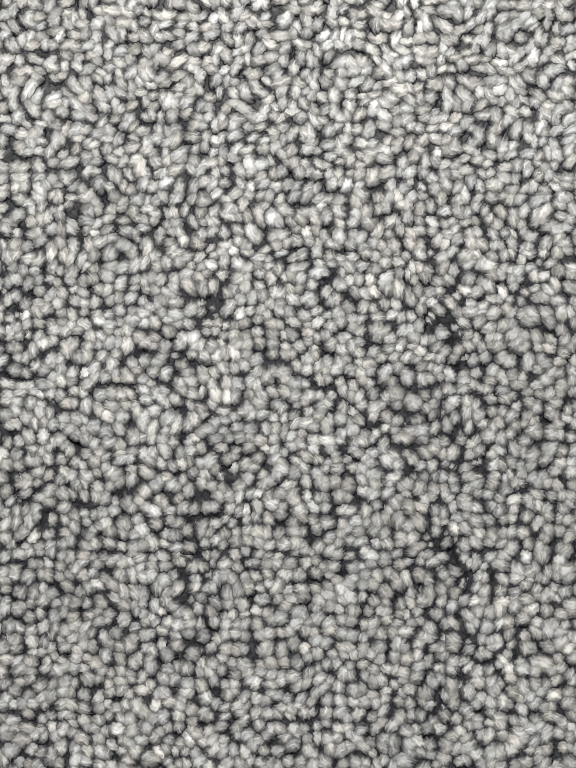
Give the GLSL for this texture, as a WebGL 2 fragment shader.

```glsl
#version 300 es
precision highp float;
// Cut-pile carpet: small fuzzy yarn tufts with dark gaps, lit from the top.

#define TUFTS 50.0        // tufts across the canvas width
#define TUFT_RADIUS 0.74  // in cells
#define JITTER 0.76       // scatter of tuft centres
#define FUZZ 0.22         // raggedness of tuft outlines
#define OVERLAP_SHARP 9.0
#define FIBRE_CONTRAST 0.24
#define TUFT_VARIATION 0.17
#define GAP_TONE 0.16
#define SHADE_LOW 0.22
#define SHADE_RANGE 0.57

uniform vec2 u_resolution;
out vec4 fragColor;

float hash(vec2 p) {
  vec3 q = fract(vec3(p.xyx) * 0.1031);
  q += dot(q, q.yzx + 33.33);
  return fract((q.x + q.y) * q.z);
}

float noise(vec2 p) {
  vec2 i = floor(p), f = fract(p);
  f = f * f * (3.0 - 2.0 * f);
  return mix(mix(hash(i), hash(i + vec2(1, 0)), f.x),
             mix(hash(i + vec2(0, 1)), hash(i + vec2(1, 1)), f.x), f.y);
}

// Worn vertical furrow around a wavering line
float furrow(vec2 uv, float x, float width) {
  float offset = uv.x - x - 0.06 * (noise(vec2(x * 40.0, uv.y * 5.0)) - 0.5);
  return exp(-offset * offset / (width * width));
}

// How open the pile is: furrows in the middle heights, broken into clumps
float openness(vec2 uv) {
  float span = smoothstep(0.0, 0.25, uv.y) * (1.0 - smoothstep(0.55, 0.85, uv.y));
  float lines = furrow(uv, 0.34, 0.035) + furrow(uv, 0.77, 0.04) + 0.4 * furrow(uv, 0.02, 0.05);
  return span * lines * smoothstep(0.25, 0.75, noise(uv * vec2(24.0, 24.0)));
}

// Blend of overlapping tufts; returns tone in x, warmth in y
vec2 pile(vec2 p, vec2 uv) {
  vec2 cell = floor(p);
  float lay = smoothstep(0.5, 1.0, uv.y);  // the far pile lies flatter
  float open = openness(uv);
  vec2 fray = vec2(noise(p * 4.3), noise(p * 4.3 + 71.0)) - 0.5;

  // The shadowed backing competes with the tufts by height
  float total = exp(OVERLAP_SHARP * mix(0.14, 0.02, lay));
  vec2 sum = total * vec2(GAP_TONE + 0.14 * noise(p * 3.0) + 0.12 * lay, 0.0);

  for (int j = -1; j <= 1; j++) {
    for (int i = -1; i <= 1; i++) {
      vec2 id = cell + vec2(i, j);
      float rank = hash(id + 17.0), tint = hash(id + 43.0), turn = hash(id + 89.0);
      vec2 centre = id + 0.5 + JITTER * (vec2(hash(id), hash(id + 131.0)) - 0.5);
      vec2 d = p - centre + FUZZ * fray;

      // Local frame: x runs along the yarn
      float angle = mix(6.2832 * turn, 0.5 + 1.9 * turn, 0.7 * lay);
      vec2 axis = vec2(cos(angle), sin(angle));
      vec2 yarn = vec2(dot(d, axis), dot(d, vec2(-axis.y, axis.x)));
      float stretch = 1.0 + 0.15 * tint + 0.2 * lay;
      float radius = TUFT_RADIUS * (0.85 + 0.25 * rank) * (1.0 - 0.14 * open);
      vec2 q = yarn / (radius * vec2(stretch, 1.0 / stretch));
      float dome = 1.0 - dot(q, q);

      // Curved fibres inside the tuft
      float bend = yarn.y + 0.5 * yarn.x * yarn.x;
      float fibre = noise(vec2(yarn.x * 1.8, bend * 6.5) + 50.0 * vec2(rank, tint)) - 0.5;

      float tone = SHADE_LOW + SHADE_RANGE * max(dome, 0.0);
      tone += TUFT_VARIATION * (tint - 0.5) + FIBRE_CONTRAST * fibre;
      tone += 0.12 * d.y - 0.03 * d.x + 0.10 * smoothstep(0.93, 1.0, tint);

      float sunk = step(rank, 0.45 * open);
      float height = dome + 0.4 * rank + 0.12 * fibre - 0.7 * sunk;
      float weight = exp(OVERLAP_SHARP * height);
      sum += weight * vec2(tone, turn);
      total += weight;
    }
  }
  return sum / total;
}

void main() {
  vec2 uv = gl_FragCoord.xy / u_resolution;
  vec2 p = gl_FragCoord.xy / u_resolution.x * TUFTS;

  // Slight waver keeps the rows from showing
  p += 0.7 * (vec2(noise(p * 0.35), noise(p * 0.35 + 29.0)) - 0.5);
  vec2 tuft = pile(p, uv);

  // Fine lint, broad unevenness and brighter light toward the top
  float tone = tuft.x + 0.09 * (noise(p * 7.0) - 0.5);
  tone *= 0.95 + 0.15 * smoothstep(0.3, 1.0, uv.y);
  tone *= 0.95 + 0.10 * noise(uv * vec2(7.0, 4.0));
  tone *= 1.0 - 0.08 * openness(uv);

  // Cool shadows, faintly warm wool
  vec3 cool = vec3(0.985, 0.99, 1.03);
  vec3 warm = mix(vec3(1.0, 1.0, 0.985), vec3(1.02, 1.0, 0.96), tuft.y);
  vec3 colour = tone * mix(cool, warm, smoothstep(0.15, 0.5, tone));
  fragColor = vec4(clamp(colour, 0.0, 1.0), 1.0);
}
```
